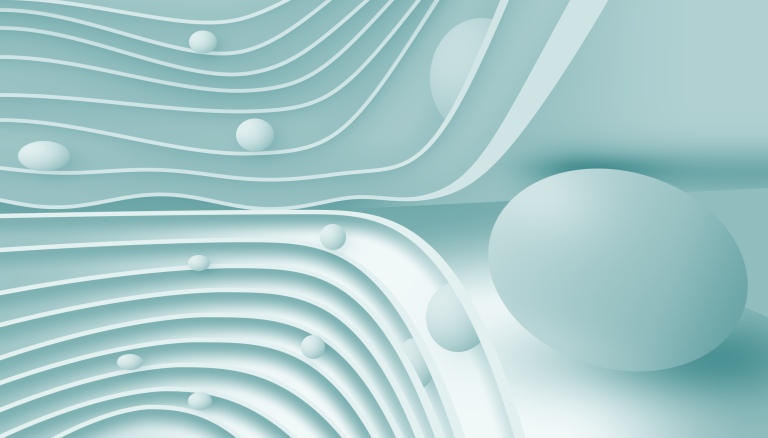
Write a WebGL 2 fragment shader that draws this background.

```glsl
#version 300 es
precision highp float;
uniform vec2 u_resolution;
out vec4 outColor;

const vec2 SCENE = vec2(768.0, 438.0);

// Upper ribbons: left height, middle height, bend position, climb
const vec4 UPPER[8] = vec4[8](
    vec4(200, 202, 470, 1.7), vec4(168, 176, 435, 2.5),
    vec4(120, 154, 341, 1.6), vec4(95, 112, 333, 1.3),
    vec4(57, 92, 311, 1.13), vec4(28, 77, 284, 0.92),
    vec4(10, 58, 262, 0.85), vec4(-2, 27, 245, 0.6));

// Lower ribbons: crest height, crest position, exit position, left drop
const vec4 LOWER[9] = vec4[9](
    vec4(212, 300, 520, 4), vec4(240, 240, 460, 10),
    vec4(266, 230, 440, 27), vec4(290, 220, 420, 35),
    vec4(315, 205, 400, 43), vec4(340, 195, 375, 43),
    vec4(365, 180, 345, 45), vec4(389, 165, 295, 48),
    vec4(407, 150, 240, 65));

// Small balls: centre and radii
const vec4 BALLS[8] = vec4[8](
    vec4(203, 42, 14, 11.5), vec4(255, 135, 19, 16.5),
    vec4(44, 156, 26, 15), vec4(333, 237, 13, 13),
    vec4(199, 263, 11, 8), vec4(313, 347, 12, 12),
    vec4(130, 362, 13, 8), vec4(200, 401, 12, 9));

// Teal ramp driven by one brightness value
vec3 tealTone(float v) {
    v = clamp(v, 0.25, 0.97);
    return vec3(v, 0.39 + 0.618 * v, 0.40 + 0.61 * v);
}

float cover(float d, float px) { return smoothstep(-0.7 * px, 0.7 * px, d); }

float glow(vec2 p, vec2 centre, vec2 radius) {
    vec2 q = (p - centre) / radius;
    return exp(-dot(q, q));
}

float upperCurve(float x, vec4 r) {
    float wave = 7.0 * sin(x * 0.029) * smoothstep(150.0, 200.0, r.y)
               * smoothstep(430.0, 330.0, x);
    float t = (x - r.z) / 22.0;
    float climb = 22.0 * (max(t, 0.0) + log(1.0 + exp(-abs(t))));
    return mix(r.x, r.y, smoothstep(0.0, 250.0, x)) + wave - r.w * climb;
}

float lowerCurve(float x, vec4 r) {
    float right = max(x - r.y, 0.0) / (r.z - r.y);
    float left = max(r.y - x, 0.0) / r.y;
    float bend = mix(3.3, 2.4, smoothstep(330.0, 390.0, r.x));
    return r.x + (SCENE.y - r.x) * pow(right, bend) + r.w * pow(left, 1.6);
}

// Signed distances, positive on the inner side of a ribbon
float upperDistance(vec2 p, vec4 r) {
    float y = upperCurve(p.x, r);
    float slope = upperCurve(p.x + 1.0, r) - y;
    return (y - p.y) / sqrt(1.0 + slope * slope);
}

float lowerDistance(vec2 p, vec4 r) {
    float y = lowerCurve(p.x, r);
    float slope = lowerCurve(p.x + 1.0, r) - y;
    return (p.y - y) / sqrt(1.0 + slope * slope);
}

// Ceiling, rear wall and floor of the open room
float room(vec2 p, float px) {
    float ceiling = mix(0.60, 0.69, smoothstep(500.0, 700.0, p.x));
    float band = (p.y - 174.0) / 27.0;
    ceiling -= 0.25 * exp(-band * band) * smoothstep(490.0, 590.0, p.x);
    ceiling -= 0.13 * glow(p, vec2(595, 168), vec2(65, 12));
    ceiling -= 0.14 * smoothstep(440.0, 330.0, p.x);
    float lit = 0.95 - 0.38 * smoothstep(560.0, 760.0, p.x);
    float ground = mix(0.47, lit, smoothstep(212.0, 320.0, p.y + 0.15 * (p.x - 450.0)));
    ground -= 0.38 * glow(p, vec2(660, 358), vec2(140, 42));
    float wall = cover(305.0 + 0.43 * (p.x - 740.0) - p.y, px) * step(620.0, p.x);
    ground = mix(ground, 0.57, wall);
    return mix(ceiling, ground, cover(p.y - 206.0 + 0.05 * (p.x - 410.0), px));
}

float ball(float v, vec2 p, vec4 shape, float base, float mask, float px) {
    vec2 q = (p - shape.xy) / shape.zw;
    float edge = (1.0 - length(q)) * min(shape.z, shape.w);
    v -= 0.10 * mask * glow(p, shape.xy + 0.4 * shape.zw, shape.zw);
    float shade = base - 0.16 * dot(q, vec2(0.7, 0.6)) - 0.09 * dot(q, q);
    return mix(v, shade, cover(edge, px) * mask);
}

float egg(float v, vec2 p, float px) {
    vec2 d = p - vec2(618, 270);
    float c = cos(0.28), s = sin(0.28);
    vec2 q = vec2(c * d.x + s * d.y, c * d.y - s * d.x) / vec2(132, 98.5);
    float shade = 0.62 - 0.13 * q.x - 0.03 * q.y - 0.07 * smoothstep(0.3, 1.0, q.x);
    shade += 0.09 * glow(q, vec2(-0.65, -0.5), vec2(0.45, 0.4));
    shade += 0.08 * glow(q, vec2(-0.3, 0.95), vec2(0.7, 0.3));
    return mix(v, shade, cover((1.0 - length(q)) * 98.5, px));
}

void main() {
    vec2 p = gl_FragCoord.xy / u_resolution * SCENE;
    p.y = SCENE.y - p.y;
    float px = SCENE.y / u_resolution.y;
    float v = egg(room(p, px), p, px);

    // Upper shelves, from the widest ribbon inward
    for (int i = 0; i < 8; i++) {
        float d = upperDistance(p, UPPER[i]);
        float depth = i == 0 ? 0.04 : 0.13;
        v -= depth * exp(min(d, 0.0) / 14.0);
        float shelf = 0.61 + 0.05 * smoothstep(0.0, 40.0, d);
        v = mix(v, shelf, cover(d, px));
        if (i == 1) v = ball(v, p, vec4(482, 78, 52, 60), 0.73, cover(d, px), px);
        float growth = smoothstep(400.0, 600.0, p.x) * (i == 0 ? 30.0 : 8.0);
        float lip = 0.5 * (3.8 + growth) - abs(d);
        v = mix(v, 0.84 - 0.03 * smoothstep(400.0, 560.0, p.x), cover(lip, px));
    }

    // Lower shelves, shadowed under each lip and bright on the ledge
    for (int i = 0; i < 9; i++) {
        float d = lowerDistance(p, LOWER[i]);
        float dark = mix(0.49, 0.80, smoothstep(340.0, 480.0, p.x));
        float bright = 0.62 + 0.32 * smoothstep(0.0, 360.0, p.x + 0.5 * (p.y - 260.0));
        float shelf = mix(dark, bright, smoothstep(3.0, 26.0, d));
        v = mix(v, shelf, cover(d, px));
        if (i == 0) v = ball(v, p, vec4(458, 317, 32, 35), 0.80, cover(d, px), px);
        if (i == 1) v = ball(v, p, vec4(415, 364, 20, 26), 0.80, cover(d, px), px);
        float growth = smoothstep(330.0, 480.0, p.x) * 6.0;
        v = mix(v, 0.89, cover(0.5 * (4.5 + growth) - abs(d), px));
    }

    for (int i = 0; i < 8; i++) v = ball(v, p, BALLS[i], 0.82, 1.0, px);
    outColor = vec4(tealTone(v), 1.0);
}
```
